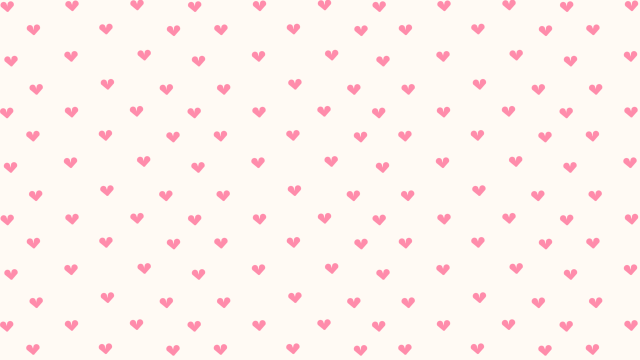
This pattern is drawn by a Shadertoy shader. Its source:

```glsl
// Small tilted pink hearts scattered in a repeating tile on warm cream.

// Distance to a stroke that narrows from radius ra at a to rb at b.
float taperedStroke(vec2 p, vec2 a, vec2 b, float ra, float rb) {
    vec2 ab = b - a;
    float h = clamp(dot(p - a, ab) / dot(ab, ab), 0.0, 1.0);
    return length(p - a - ab * h) - mix(ra, rb, h);
}

// Two strokes meeting at a rounded tip; y points down, right lobe sits higher.
float heart(vec2 p) {
    vec2 tip = vec2(0.5, 4.5);
    float left = taperedStroke(p, vec2(-4.2, -1.9), tip, 3.8, 1.8);
    float right = taperedStroke(p, vec2(4.2, -2.6), tip, 3.8, 1.8);
    return min(left, right);
}

void mainImage(out vec4 fragColor, in vec2 fragCoord) {
    // Canvas is 768 units wide, measured from the top left.
    float pixel = 768.0 / iResolution.x;
    vec2 p = vec2(fragCoord.x, iResolution.y - fragCoord.y) * pixel;

    // Tiles come in pairs whose spacing alternates slightly.
    vec2 firstTile = vec2(225.0, 127.6);
    vec2 tile = mod(p + 4.0, vec2(446.4, 256.0));
    vec2 second = step(firstTile, tile);
    tile -= second * firstTile + 4.0;
    tile.x += 0.6 * second.y;

    // Four loose rows of three hearts.
    vec2 centers[12] = vec2[12](
        vec2(8.6, 8.0), vec2(86.4, 7.0), vec2(164.4, 6.0),
        vec2(40.1, 35.8), vec2(127.1, 34.9), vec2(208.2, 36.9),
        vec2(13.2, 73.4), vec2(85.2, 67.7), vec2(173.0, 66.2),
        vec2(43.4, 107.3), vec2(128.9, 101.2), vec2(199.6, 107.4));
    float d = 1e3;
    for (int i = 0; i < 12; i++) d = min(d, heart(tile - centers[i]));

    // Pink over cream with a one-pixel soft edge.
    float cover = smoothstep(0.7, -0.7, d / pixel);
    vec3 color = mix(vec3(1.0, 0.98, 0.955), vec3(1.0, 0.55, 0.67), cover);
    fragColor = vec4(color, 1.0);
}
```
